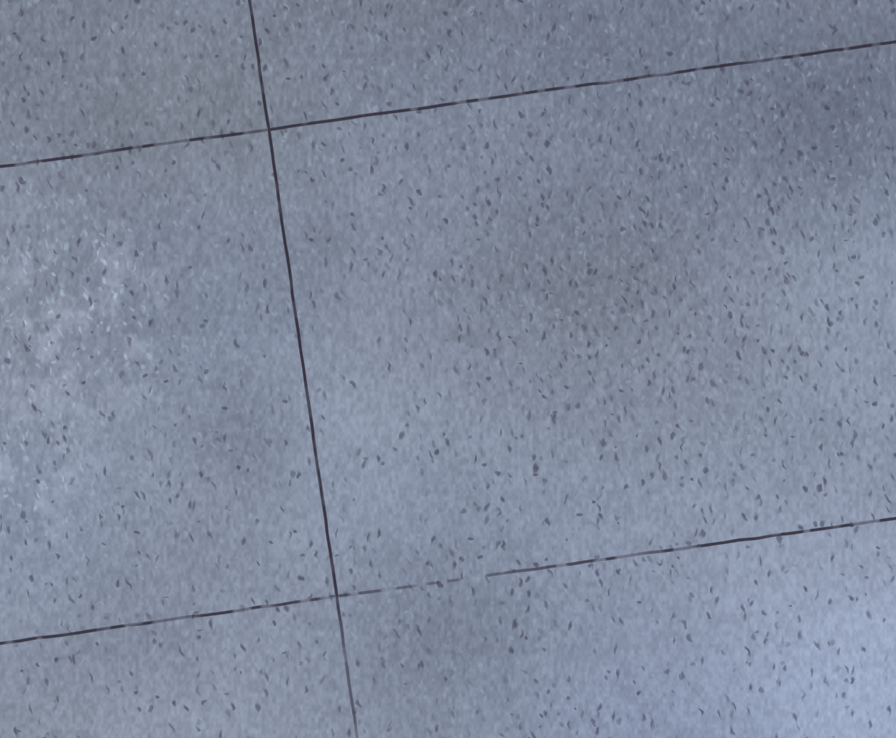
This texture is drawn by a Shadertoy shader. Its source:

```glsl
// Blue-grey speckled floor tiles with thin dark joints, tilted, with soft stains and pale scuffs.

const vec3 STONE = vec3(0.503, 0.540, 0.611);
const vec3 JOINT = vec3(0.20, 0.18, 0.23);
const vec3 PALE_CHIP = vec3(0.62, 0.69, 0.76);
const vec3 DARK_CHIP = vec3(0.27, 0.27, 0.34);
const vec2 TILE_PITCH = vec2(1.29, 0.646);

float hash(vec2 p) {
    vec3 q = fract(vec3(p.xyx) * 0.1031);
    q += dot(q, q.yzx + 33.33);
    return fract((q.x + q.y) * q.z);
}

vec2 hash2(vec2 p) {
    return vec2(hash(p + 17.3), hash(p + 71.9));
}

float noise(vec2 p) {
    vec2 i = floor(p), f = fract(p);
    f = f * f * (3.0 - 2.0 * f);
    return mix(mix(hash(i), hash(i + vec2(1, 0)), f.x),
               mix(hash(i + vec2(0, 1)), hash(i + vec2(1, 1)), f.x), f.y);
}

float fbm(vec2 p) {
    float sum = 0.0, amp = 0.5;
    for (int i = 0; i < 4; i++) {
        sum += amp * noise(p);
        p = p * 2.03 + 11.7;
        amp *= 0.5;
    }
    return sum;
}

// Soft round patch
float blob(vec2 p, vec2 center, float radius) {
    vec2 d = (p - center) / radius;
    return exp(-dot(d, d));
}

// Scattered upright flecks; density is the chance that a cell holds one
float flecks(vec2 p, float cell, float density, float seed, float aa) {
    vec2 g = p / cell, id = floor(g);
    float cover = 0.0;
    for (int y = -1; y <= 1; y++)
    for (int x = -1; x <= 1; x++) {
        vec2 c = id + vec2(x, y);
        vec2 d = g - c - hash2(c + seed);
        d.x += (hash(c + seed + 5.1) - 0.35) * 0.8 * d.y;
        vec2 radius = mix(vec2(0.11, 0.15), vec2(0.24, 0.46), hash2(c + seed + 9.7));
        float dist = (length(d / radius) - 1.0) * radius.x;
        float soft = 0.04 + 0.8 * aa / cell;
        float present = step(hash(c + seed + 2.3), density);
        float strength = mix(0.25, 1.0, hash(c + seed + 3.9));
        cover = max(cover, present * strength * (1.0 - smoothstep(-soft, soft, dist)));
    }
    return cover;
}

// Broad light and shade over the floor
float shading(vec2 p) {
    float k = 1.0 + 0.09 * (0.5 - p.y);
    k += 0.17 * (fbm(p * 5.0) - 0.47);
    k -= 0.09 * blob(p, vec2(0.82, 0.65), 0.20);
    k -= 0.10 * blob(p, vec2(0.34, 0.40), 0.09);
    k -= 0.12 * blob(p, vec2(1.08, 0.86), 0.17);
    k -= 0.09 * blob(p, vec2(0.62, 0.15), 0.12);
    k += 0.06 * blob(p, vec2(0.50, 0.48), 0.16);
    k += 0.11 * blob(p, vec2(1.18, 0.60), 0.17);
    k += 0.17 * blob(p, vec2(1.13, 0.09), 0.24);
    return k;
}

// Line coverage around whole multiples of the pitch
float joint(float coord, float pitch, float halfWidth, float aa) {
    float d = abs(coord - pitch * round(coord / pitch));
    return 1.0 - smoothstep(halfWidth - aa, halfWidth + aa, d);
}

void mainImage(out vec4 fragColor, in vec2 fragCoord) {
    vec2 p = fragCoord / iResolution.y;
    float aa = 1.0 / iResolution.y;

    // Tilted tile frame, with a slight waver along the joints
    vec2 t = vec2(p.x + 0.1456 * p.y - 0.484, p.y - 0.1395 * p.x - 0.128);
    vec2 waver = 0.0015 * (vec2(noise(p.yx * 40.0), noise(p * 40.0 + 7.0)) - 0.5);
    vec2 tileId = floor(t / TILE_PITCH);

    // Stone: stains, small tone change per tile, fine upright grain
    float tone = shading(p) + 0.03 * (hash(tileId + 4.0) - 0.5);
    float grain = noise(p * vec2(210.0, 120.0)) + 0.6 * noise(p * vec2(340.0, 240.0) + 31.0);
    tone += 0.13 * (grain - 0.8);
    vec3 col = STONE * tone;
    float warmth = noise(p * 3.5 + 20.0) - 0.35 - 0.4 * p.x;
    col += 0.02 * warmth * vec3(0.8, 0.4, -1.2);

    // Ragged chips, denser in worn places
    vec2 ragged = p + 0.004 * (vec2(noise(p * 170.0), noise(p * 170.0 + 53.0)) - 0.5);
    float scuff = blob(p, vec2(0.10, 0.58), 0.14) + blob(p, vec2(0.03, 0.34), 0.08);
    float worn = blob(p, vec2(0.95, 0.60), 0.34);
    float pale = flecks(ragged, 0.012, 0.30 + 0.2 * scuff + 0.2 * worn, 3.0, aa);
    float dark = flecks(ragged, 0.0125, 0.20 + 0.25 * worn, 47.0, aa);
    col = mix(col, PALE_CHIP * (0.95 + 0.12 * scuff), pale * (0.55 + 0.3 * scuff));
    col += 0.08 * scuff * smoothstep(0.45, 0.65, fbm(p * 32.0));
    col = mix(col, DARK_CHIP, dark * 0.68);

    // Joints, partly filled with dust
    float across = joint(t.y + waver.y, TILE_PITCH.y, 0.0020, aa);
    float down = joint(t.x + waver.x, TILE_PITCH.x, 0.0020, aa);
    float gaps = smoothstep(0.45, 0.8, noise(p * 75.0 + 3.0));
    float dust = 0.5 * blob(p, vec2(0.60, 0.21), 0.16) + 0.5 * gaps;
    float fade = 0.4 * (1.0 - smoothstep(0.10, 0.22, p.y)) + 0.2 * gaps;
    float line = max(across * max(0.9 - dust, 0.0), down * (0.95 - fade));
    col = mix(col, JOINT, line);

    fragColor = vec4(clamp(col, 0.0, 1.0), 1.0);
}
```
